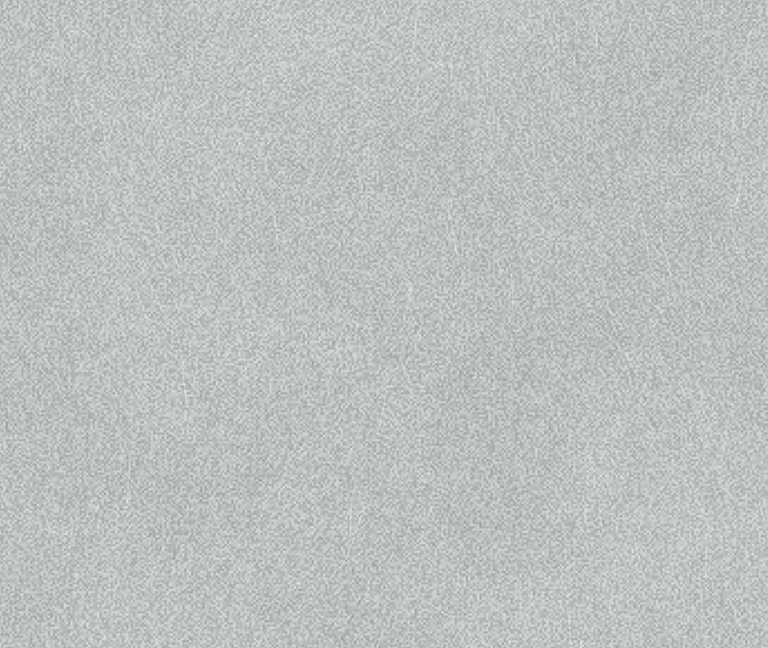
A WebGL 1 fragment shader for this texture:

```glsl
precision highp float;
uniform vec2 u_resolution;

#define DARK vec3(0.660, 0.670, 0.660)
#define LIGHT vec3(0.820, 0.836, 0.821)
#define BASE_TONE 0.525
#define GRAIN_FREQ 290.0
#define GRAIN_CONTRAST 1.25
#define STREAK_STEP 0.0026
#define PATCH_CONTRAST 0.30
#define SCRATCH_CELL 0.10
#define SCRATCH_WIDTH 0.0019
#define SCRATCH_CONTRAST 0.75

float hash(vec2 p) {
  vec3 q = fract(p.xyx * vec3(0.1031, 0.1030, 0.0973));
  q += dot(q, q.yzx + 33.33);
  return fract((q.x + q.y) * q.z);
}

float noise(vec2 p) {
  vec2 i = floor(p);
  vec2 f = fract(p);
  f = f * f * (3.0 - 2.0 * f);
  float low = mix(hash(i), hash(i + vec2(1.0, 0.0)), f.x);
  float high = mix(hash(i + vec2(0.0, 1.0)), hash(i + vec2(1.0, 1.0)), f.x);
  return mix(low, high, f.y);
}

float blob(vec2 p, vec2 center, float radius) {
  vec2 d = (p - center) / radius;
  return exp(-dot(d, d));
}

// Brushing direction: mostly upright, fanning out in broad areas
vec2 brushDirection(vec2 p) {
  float lean = 0.4 * (noise(p * 3.5 + 7.0) - 0.5);
  lean += 0.75 * blob(p, vec2(0.45, 0.22), 0.24);
  lean -= 0.50 * blob(p, vec2(1.02, 0.48), 0.24);
  lean -= 0.25 * blob(p, vec2(0.42, 0.65), 0.18);
  lean += 1.50 * blob(p, vec2(0.48, 0.90), 0.12);
  return vec2(sin(lean), cos(lean));
}

// Crisp pebbles: noise sharpened against its neighbours
float pebbles(vec2 q) {
  float around = noise(q + vec2(1.0, 0.0)) + noise(q - vec2(1.0, 0.0));
  around += noise(q + vec2(0.0, 1.0)) + noise(q - vec2(0.0, 1.0));
  return noise(q) - 0.5 - 0.15 * (around - 2.0);
}

// Fine grain, slightly smeared along the brushing
float grain(vec2 p) {
  vec2 dir = brushDirection(p);
  float streak = 0.0;
  for (int i = -2; i <= 2; i++) {
    vec2 q = p + dir * float(i) * STREAK_STEP;
    streak += noise(q * GRAIN_FREQ + 61.0) - 0.5;
  }
  return pebbles(p * GRAIN_FREQ + 9.0) + 0.11 * streak;
}

// Cloudy shading with a faint upright and level weave
float patches(vec2 p) {
  float cloud = 0.5 * noise(p * 4.0 + 3.0) + 0.3 * noise(p * 11.0 + 19.0);
  float weave = noise(p * vec2(80.0, 12.0)) + noise(p * vec2(12.0, 80.0) + 40.0);
  return cloud + 0.2 * weave - 0.6;
}

// One layer of thin, slightly bent light scratches
float scratches(vec2 p, float layer) {
  vec2 cell = floor(p / SCRATCH_CELL);
  float light = 0.0;
  for (int y = -1; y <= 1; y++) {
    for (int x = -1; x <= 1; x++) {
      vec2 id = cell + vec2(float(x), float(y));
      vec2 seed = id + layer * 37.0 + 100.0;
      vec2 jitter = vec2(hash(seed), hash(seed + 11.3));
      vec2 center = (id + jitter) * SCRATCH_CELL;
      float turn = 0.4 * (hash(seed + 23.7) - 0.5);
      vec2 dir = brushDirection(center);
      dir = normalize(dir + turn * vec2(dir.y, -dir.x));
      vec2 d = p - center;
      float along = dot(d, dir);
      float bend = 4.0 * (hash(seed + 41.9) - 0.5);
      float across = dot(d, vec2(dir.y, -dir.x)) + bend * along * along;
      float reach = SCRATCH_CELL * mix(0.15, 0.8, hash(seed + 53.1));
      float strength = pow(hash(seed + 67.3), 3.0);
      float line = 1.0 - smoothstep(0.0, SCRATCH_WIDTH, abs(across));
      light += strength * line * (1.0 - smoothstep(0.4 * reach, reach, abs(along)));
    }
  }
  return light;
}

void main() {
  vec2 p = gl_FragCoord.xy / u_resolution.y;

  float scratch = 0.0;
  for (int i = 0; i < 4; i++) {
    scratch += scratches(p + float(i) * 0.027, float(i));
  }
  scratch *= 0.35 + 0.65 * noise(p * 130.0 + 5.0);

  float tone = BASE_TONE + GRAIN_CONTRAST * grain(p);
  tone += PATCH_CONTRAST * patches(p);
  tone += SCRATCH_CONTRAST * min(scratch, 1.0);
  gl_FragColor = vec4(mix(DARK, LIGHT, tone), 1.0);
}
```
